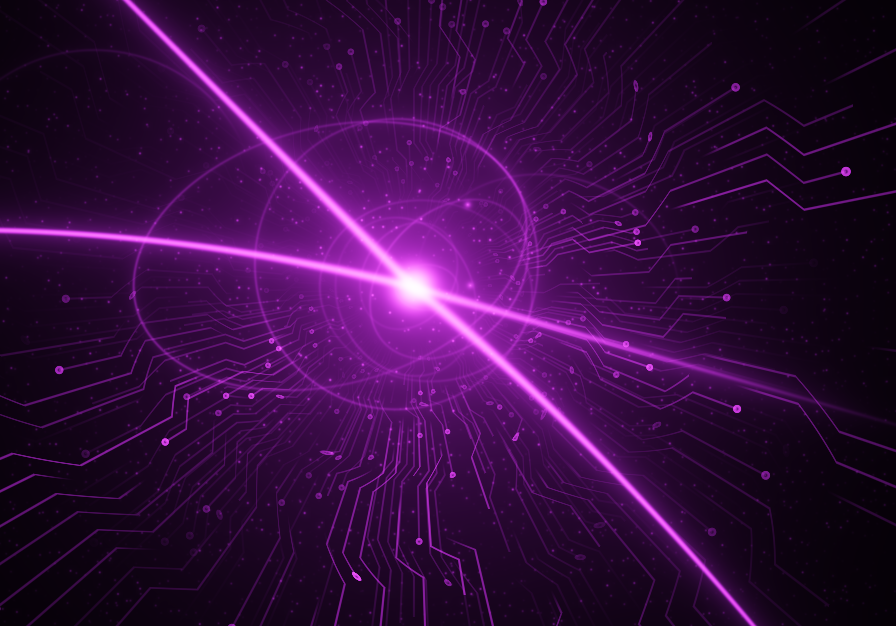
Write a Shadertoy shader that draws this background.

```glsl
const float TAU = 6.2831853;

float hash(vec2 p) {
    return fract(sin(dot(p, vec2(127.1, 311.7))) * 43758.545);
}

// Thin luminous ellipse with a soft halo, uneven along its length
float ring(vec2 p, vec2 center, vec2 radii, float tilt) {
    float c = cos(tilt), s = sin(tilt);
    vec2 v = mat2(c, -s, s, c) * (p - center);
    float k = length(v / radii);
    float d = abs(k * (k - 1.0) / max(length(v / (radii * radii)), 0.01));
    float sheen = 0.75 + 0.25 * sin(2.0 * atan(v.y, v.x) + tilt * 5.0);
    return sheen * (exp(-d * d / 0.000005) + 0.3 * exp(-d * 90.0));
}

// Bright core line with a wide halo
float beam(float d, float width) {
    return 6.0 * exp(-d * d / (width * width)) + 0.7 * exp(-d * 60.0) + 0.16 * exp(-d * 13.0);
}

// Bump around one direction
float sector(float angle, float direction, float sharpness) {
    return pow(max(cos(angle - direction), 0.0), sharpness);
}

// Radial circuit lanes with jogs, each piece closed by a round pad
float circuit(vec2 p, float lanes, float seed, float aa) {
    float r = max(length(p), 0.01);
    float angle = atan(p.y, p.x);
    float depth = log(r);
    float wave = abs(fract(depth * 1.25 + 0.1 * sin(angle * 5.0 + seed) + seed * 0.3) - 0.5);
    float lane = angle * lanes / TAU + 1.5 * clamp((wave - 0.2) * 8.0, 0.0, 1.0);
    float id = mod(floor(lane), lanes);
    float side = abs(fract(lane) - 0.5) * TAU / lanes * r;

    float t = depth * 0.9 + 5.0 * hash(vec2(id, seed));
    vec2 key = vec2(id + seed * 7.0, floor(t));
    float f = fract(t);
    float stop = 0.5 + 0.45 * hash(key + 3.0);
    float present = step(0.25, hash(key)) * (0.5 + 0.5 * hash(key + 9.0));

    float width = 0.0003 + 0.0016 * r;
    float line = smoothstep(width + aa, width * 0.4, side) * step(f, stop) * smoothstep(0.0, 0.1, f);
    float reach = length(vec2(side, (f - stop) * r / 0.9));
    float size = 0.0018 + 0.007 * r;
    float pad = smoothstep(size + aa, size, reach) * step(0.4, hash(key + 5.0));
    float hole = smoothstep(size * 0.2, size * 0.7, reach);
    return present * (0.75 * line + pad * (0.9 + 1.6 * hole));
}

// Scattered glowing specks
float specks(vec2 p, float scale) {
    vec2 cell = floor(p * scale);
    vec2 spot = 0.2 + 0.6 * vec2(hash(cell), hash(cell + 17.0));
    float d = length(fract(p * scale) - spot) / scale;
    float power = pow(hash(cell + 41.0), 9.0);
    return power * (exp(-d * d / 0.000003) + 0.12 * exp(-d * 260.0));
}

void mainImage(out vec4 fragColor, in vec2 fragCoord) {
    float aa = 1.0 / iResolution.y;
    vec2 p = fragCoord * aa - vec2(0.462 * iResolution.x * aa, 0.541);
    float r = length(p);
    float angle = atan(p.y, p.x);

    // Ambient glow
    float light = 0.012 + 0.72 * exp(-r * 4.0);

    // Circuit fans
    float fan = 0.06 + 1.1 * sector(angle, -1.5, 7.0) + sector(angle, -2.7, 26.0)
        + 0.9 * sector(angle, 0.27, 24.0) + 0.7 * sector(angle, -0.33, 50.0)
        + 0.4 * sector(angle, 1.35, 8.0);
    float traces = circuit(p, 96.0, 1.0, aa) * smoothstep(0.14, 0.3, r);
    traces += 0.5 * circuit(p, 154.0, 4.0, aa) * smoothstep(0.08, 0.22, r) * smoothstep(0.7, 0.3, r);
    light += traces * fan;

    // Dust, densest near the core
    for (int i = 0; i < 3; i++) {
        float scale = 24.0 + 19.0 * float(i);
        light += specks(p + float(i) * 3.7, scale) * (0.12 + 2.4 * exp(-r * 3.5));
    }

    // Orbits
    light += 0.34 * ring(p, vec2(-0.028, 0.037), vec2(0.226, 0.232), 0.0);
    light += 0.36 * ring(p, vec2(-0.134, 0.05), vec2(0.32, 0.205), 0.26);
    light += 0.34 * ring(p, vec2(0.056, 0.013), vec2(0.145, 0.105), 0.8);
    light += 0.13 * ring(p, vec2(0.214, 0.004), vec2(0.21, 0.175), -0.2) * smoothstep(-0.1, 0.15, p.y);
    light += 0.13 * ring(p, vec2(-0.511, 0.124), vec2(0.26, 0.255), 0.0) * smoothstep(0.2, 0.35, p.y);
    for (int i = 0; i < 4; i++) {
        float n = float(i);
        light += 0.2 * ring(p, 0.02 * vec2(cos(n * 2.0), sin(n * 2.0)), vec2(0.05 + 0.04 * n, 0.036 + 0.036 * n), n);
    }

    // Diagonal beam, bowed on its lower half
    float bow = 0.35 * max(p.x, 0.0) * (0.55 - p.x);
    float diagonal = abs(p.x + p.y - bow) * 0.707;
    light += beam(diagonal, 0.0028 + 0.005 * exp(-r * 3.0)) * (0.2 + 0.8 * exp(-r * 1.8));

    // Shallow beam, fading and spreading to the right
    float path = p.x < 0.0 ? -0.25 * p.x - 0.17 * p.x * p.x : -0.285 * p.x;
    float shallow = abs(p.y - path) * 0.965;
    float fade = p.x < 0.0 ? 0.5 + 0.45 * exp(p.x * 4.0) : 0.95 * exp(-p.x * 5.5);
    light += beam(shallow, 0.003 + 0.004 * exp(-r * 4.0)) * fade;
    light += 0.3 * exp(-shallow * 38.0) * smoothstep(0.1, 0.35, p.x) * smoothstep(0.8, 0.4, p.x);

    // Hot core and two sparks
    light += 14.0 * exp(-r * r / 0.0006) + 1.3 * exp(-r * 26.0);
    light += 2.5 * exp(-350.0 * length(p - vec2(0.086, 0.132)));
    light += 2.5 * exp(-350.0 * length(p - vec2(0.09, 0.003)));

    // Exposure from violet to white
    light *= 1.0 - 0.3 * smoothstep(0.45, 0.95, r);
    fragColor = vec4(1.0 - exp(-light * vec3(0.95, 0.16, 1.2)), 1.0);
}
```
